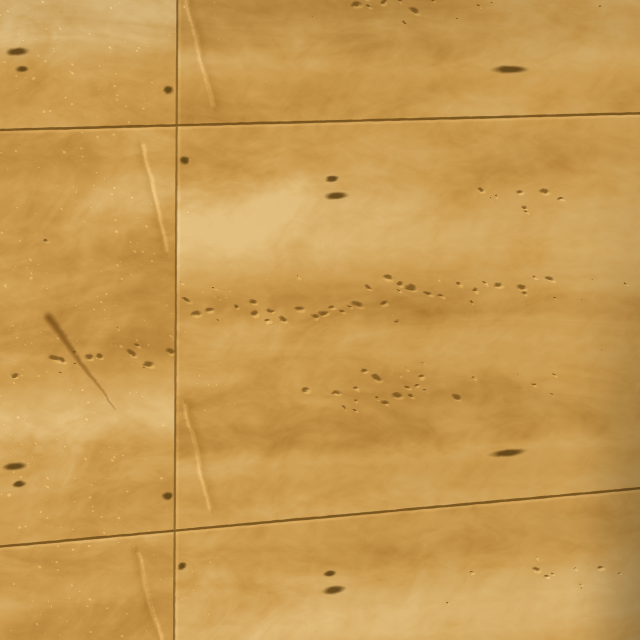
Write a WebGL 1 fragment shader that draws this texture.

```glsl
precision highp float;
uniform vec2 u_resolution;

float hash(vec2 p) {
  return fract(sin(dot(p, vec2(12.99, 78.23))) * 43758.5);
}

float bump(float x, float center, float width) {
  float t = (x - center) / width;
  return exp(-t * t);
}

// Warped, rotated sine layers, roughly -1 to 1
float layeredSines(vec2 p) {
  float sum = 0.0, amp = 0.5;
  for (int i = 0; i < 7; i++) {
    p = mat2(0.8, 0.6, -0.6, 0.8) * p * 1.65 + 0.9 * sin(p.yx * 1.2 + float(i) * 2.1);
    sum += amp * sin(p.x) * sin(p.y);
    amp *= 0.64;
  }
  return sum;
}

// Cellular spots: each cell may hold one soft, tilted blob
float spots(vec2 p, float density) {
  vec2 cell = floor(p);
  float cover = 0.0;
  for (int j = -1; j <= 1; j++) {
    for (int i = -1; i <= 1; i++) {
      vec2 id = cell + vec2(i, j);
      vec2 d = p - id - vec2(hash(id), hash(id + 31.7));
      d.y -= d.x * (hash(id + 5.3) - 0.2);
      float size = (0.15 + 0.35 * hash(id + 17.1)) * smoothstep(0.0, 0.2, density - hash(id + 9.4));
      cover = max(cover, smoothstep(size + 0.02, size * 0.3, length(d)) * smoothstep(0.0, 0.12, size));
    }
  }
  return cover;
}

float ellipse(vec2 p, vec2 center, vec2 radius) {
  return smoothstep(1.3, 0.4, length((p - center) / radius));
}

// Distance to a segment in x, position along it in y
vec2 segment(vec2 p, vec2 a, vec2 b) {
  float t = clamp(dot(p - a, b - a) / dot(b - a, b - a), 0.0, 1.0);
  return vec2(length(p - mix(a, b, t)), t);
}

void main() {
  vec2 uv = gl_FragCoord.xy / u_resolution;

  // Slabs in slight perspective; the left column is turned half round
  float low = 0.146 + 0.091 * uv.x;
  float height = 0.797 + 0.026 * uv.x - low;
  float v = (uv.y - low) / height;
  float u = uv.x - 0.272 - 0.005 * uv.y;
  float right = step(0.0, u);
  float across = abs(u);
  float down = mix(fract(v), 1.0 - fract(v), right);
  vec2 slab = vec2(across, down * 0.62);
  vec2 seed = vec2(floor(v), right) * 3.7;

  // Bedding of the stone
  float broad = layeredSines(slab * vec2(3.0, 11.0) + seed);
  float mottle = layeredSines(slab * vec2(15.0, 26.0) + seed + 8.0);
  float grain = layeredSines(slab * vec2(65.0, 95.0) + seed);
  float bed = down + 0.035 * broad + 0.015 * mottle;
  float leftPart = smoothstep(0.55, 0.3, across);
  float tone = 0.53 + 0.24 * broad + 0.15 * mottle + 0.07 * grain;
  tone += bump(bed, 0.29, 0.085) * mix(0.12, 0.34, leftPart);
  tone -= 0.14 * bump(bed, 0.10, 0.07) + 0.18 * bump(bed, 0.44, 0.06) * leftPart;
  tone -= bump(bed, 0.72, 0.13) * mix(0.04, 0.22, leftPart);
  tone += 0.14 * bump(bed, 0.85, 0.03) - 0.10 * bump(bed, 0.94, 0.04);
  tone += 0.08 * (hash(seed + 2.0) - 0.5);
  tone = clamp(tone, 0.0, 1.0);
  vec3 color = mix(vec3(0.66, 0.46, 0.18), vec3(0.80, 0.61, 0.31), min(tone * 2.0, 1.0));
  color = mix(color, vec3(0.89, 0.75, 0.50), max(tone * 2.0 - 1.0, 0.0));
  float gray = smoothstep(0.3, 0.9, uv.x) * (0.5 + 0.5 * mottle);
  color = mix(color, vec3(0.76, 0.60, 0.33), 0.4 * gray);

  // Pale fault beside the upright joint
  vec2 fault = segment(slab + 0.004 * vec2(broad + mottle, 0.0), vec2(0.015, 0.43), vec2(0.055, 0.59));
  color += 0.09 * smoothstep(0.006, 0.0, fault.x);
  color -= 0.05 * smoothstep(0.02, 0.0, fault.x) * step(0.03 + 0.25 * (slab.y - 0.49), across);

  // Pits gathered along the beds, with lit lower rims
  float density = 0.03 + 0.42 * bump(down, 0.45, 0.055) * smoothstep(0.72, 0.2, across * 0.8);
  density += 0.6 * bump(across, 0.34, 0.10) * bump(down, 0.69, 0.06);
  density += 0.3 * bump(across, 0.55, 0.13) * bump(down, 0.21, 0.04);
  density += 0.18 * bump(across, 0.62, 0.12) * bump(down, 0.68, 0.06);
  vec2 pitPoint = slab * vec2(44.0, 82.0) + 0.25 * vec2(mottle, grain) + floor(seed);
  float pit = spots(pitPoint, density);
  float rim = spots(pitPoint - vec2(0.15, 0.35) * (right * 2.0 - 1.0), density);
  vec2 worn = slab + 0.003 * vec2(grain, mottle);
  float hollow = ellipse(worn, vec2(0.52, 0.543), vec2(0.026, 0.006));
  hollow = max(hollow, ellipse(worn, vec2(0.25, 0.117), vec2(0.017, 0.006)));
  hollow = max(hollow, ellipse(worn, vec2(0.243, 0.090), vec2(0.010, 0.005)));
  hollow = max(hollow, ellipse(worn, vec2(0.012, 0.055), vec2(0.007, 0.006)));
  color += vec3(0.09, 0.09, 0.07) * rim * (1.0 - pit);
  color = mix(color, vec3(0.43, 0.29, 0.09), 0.72 * pit);
  color = mix(color, vec3(0.34, 0.23, 0.06), 0.85 * hollow);

  // Bright mineral specks, denser at the left
  float speck = spots(slab * vec2(105.0, 130.0) + seed, mix(0.16, 0.05, smoothstep(0.1, 0.5, uv.x)));
  color += vec3(0.10, 0.10, 0.08) * speck;

  // Tapering scratch
  vec2 scratch = segment(uv + 0.002 * vec2(mottle, grain), vec2(0.075, 0.505), vec2(0.18, 0.36));
  float gouge = smoothstep(0.009 * (1.0 - scratch.y) + 0.002, 0.0, scratch.x);
  color = mix(color, vec3(0.48, 0.31, 0.09), gouge * mix(0.85, 0.25, scratch.y));

  // Thin joints with a light edge
  float level = (fract(v + 0.5) - 0.5) * height + 0.0006 * grain;
  float joint = smoothstep(0.003, 0.0008, abs(level));
  joint = max(joint, 0.75 * smoothstep(0.0027, 0.0006, abs(u + 0.0004 * grain)));
  color += 0.05 * smoothstep(0.004, 0.0, abs(level + 0.004));
  color += 0.04 * smoothstep(0.004, 0.0, abs(u - 0.004));
  color = mix(color, vec3(0.40, 0.27, 0.08), 0.8 * joint);

  // Falling light toward the lower right
  color *= 1.0 - 0.28 * smoothstep(0.88, 1.03, uv.x) * smoothstep(0.9, 0.0, uv.y);
  color *= 1.0 - 0.06 * smoothstep(0.85, 1.0, uv.y);
  gl_FragColor = vec4(color, 1.0);
}
```
